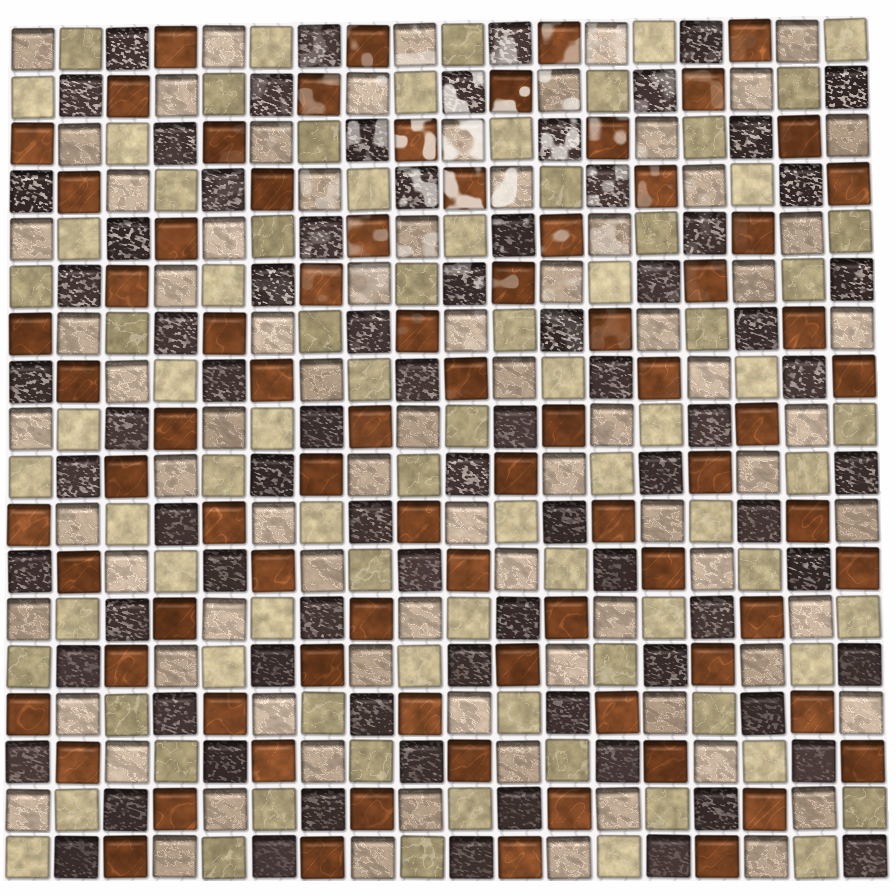
Write a three.js fragment shader that draws this pattern.

```glsl
// Mosaic sheet of 18 by 18 glass and stone tiles on white mesh backing.
varying vec2 vUv;

const float TILES = 18.0;
const float HALF_TILE = 0.443;
const float CORNER = 0.055;
const float SOFT = 0.022;

float hash(vec2 p) {
  vec3 q = fract(vec3(p.xyx) * 0.1031);
  q += dot(q, q.yzx + 33.33);
  return fract((q.x + q.y) * q.z);
}

float noise(vec2 p) {
  vec2 i = floor(p), f = fract(p);
  f = f * f * (3.0 - 2.0 * f);
  return mix(mix(hash(i), hash(i + vec2(1.0, 0.0)), f.x),
             mix(hash(i + vec2(0.0, 1.0)), hash(i + vec2(1.0)), f.x), f.y);
}

float fbm(vec2 p) {
  float sum = 0.0, gain = 0.53;
  for (int i = 0; i < 4; i++) {
    sum += gain * noise(p);
    p = p * 2.1 + 7.3;
    gain *= 0.5;
  }
  return sum;
}

float ridge(float value, float width) {
  return 1.0 - smoothstep(0.0, width, abs(value - 0.5));
}

float roundedBox(vec2 p, float halfSize, float radius) {
  vec2 q = abs(p) - halfSize + radius;
  return length(max(q, 0.0)) + min(max(q.x, q.y), 0.0) - radius;
}

vec2 rotate(vec2 p, float a) {
  return mat2(cos(a), sin(a), -sin(a), cos(a)) * p;
}

// Slightly keystoned sheet: columns spread and rows level out toward the bottom.
vec2 sheetGrid(vec2 uv) {
  float down = 1.0 - uv.y;
  float left = mix(0.010, 0.003, down);
  float right = mix(0.969, 0.994, down);
  float top = mix(0.029, 0.017, uv.x);
  return TILES * vec2((uv.x - left) / (right - left), (down - top) / (0.983 - top));
}

// Four materials cycle along a row; the start of each row follows a Gray code.
float materialIndex(vec2 cell) {
  float r = mod(cell.y, 4.0);
  float shift = r + step(1.5, r) - 2.0 * step(2.5, r);
  return mod(cell.x + shift, 4.0);
}

vec3 stone(vec2 p, vec2 seed, float tone) {
  vec3 color = mix(vec3(0.62, 0.57, 0.43), vec3(0.83, 0.77, 0.62), tone);
  color *= 0.78 + 0.42 * fbm(p * 6.0 + seed);
  float vein = ridge(noise(p * 4.5 + seed + fbm(p * 9.0 + seed)), 0.06);
  return mix(color, vec3(0.87, 0.83, 0.72), 0.5 * vein);
}

vec3 pearlGlass(vec2 p, vec2 seed, float tone) {
  float relief = fbm(rotate(p, 0.5) * vec2(5.0, 9.0) + seed);
  vec3 color = mix(vec3(0.64, 0.56, 0.48), vec3(0.78, 0.70, 0.62), tone);
  color *= 0.78 + 0.44 * relief;
  return color + 0.16 * ridge(relief, 0.05);
}

vec3 amberGlass(vec2 p, vec2 seed, float tone) {
  float cloud = fbm(p * 4.0 + seed);
  vec3 color = mix(vec3(0.40, 0.22, 0.11), vec3(0.53, 0.31, 0.17), tone);
  color *= 0.70 + 0.58 * cloud;
  float streak = ridge(noise(rotate(p, 0.7) * vec2(6.0, 2.0) + seed), 0.05);
  return color + vec3(0.22, 0.14, 0.08) * streak * cloud;
}

vec3 sparkGlass(vec2 p, vec2 seed, float tone, float shine) {
  float grain = noise(rotate(p, 0.35) * vec2(15.0, 27.0) + seed);
  vec3 base = mix(vec3(0.19, 0.15, 0.14), vec3(0.29, 0.23, 0.22), tone);
  float flecks = smoothstep(0.48, 0.82, grain) * (0.35 + fbm(p * 3.0 + seed));
  return mix(base, vec3(0.73, 0.68, 0.65), clamp(flecks * shine, 0.0, 1.0));
}

// Thick glass edge: dark upper and left bevels with a bright line below the top.
vec3 bevel(vec3 color, vec2 p) {
  float topBand = smoothstep(0.29, 0.36, p.y);
  float leftBand = 1.0 - smoothstep(-0.41, -0.34, p.x);
  color *= 1.0 - 0.48 * topBand - 0.20 * leftBand * (1.0 - topBand);
  float line = 1.0 - smoothstep(0.0, 0.055, abs(p.y - 0.26));
  return color + 0.13 * line * smoothstep(0.42, 0.25, abs(p.x));
}

vec3 tileColor(vec2 p, vec2 cell, float material) {
  vec2 seed = cell * 17.0 + 5.0;
  float tone = hash(cell + 41.0);
  if (material > 0.5 && material < 1.5) return stone(p, seed, tone);
  float shine = mix(1.15, 0.35, cell.y / TILES) * (0.65 + 0.6 * hash(cell + 3.0));
  vec3 color = material < 0.5 ? pearlGlass(p, seed, tone)
             : material < 2.5 ? sparkGlass(p, seed, tone, shine)
             : amberGlass(p, seed, tone);
  color = bevel(color, p);
  // Lamp reflections gather in the upper middle of the sheet.
  vec2 away = (cell - vec2(9.5, 2.0)) / vec2(3.8, 3.2);
  float glare = exp(-dot(away, away)) * smoothstep(0.57, 0.72, noise(p * 3.5 + seed + 9.0));
  return mix(color, vec3(0.98, 0.96, 0.93), 0.85 * glare);
}

// Faint zigzag threads of the backing net.
float meshThread(vec2 g) {
  float zigzag = abs(fract(g.y * 2.0) - 0.5) * 0.5;
  return ridge(fract(g.x * 2.0 + zigzag), 0.10);
}

void main() {
  vec2 grid = sheetGrid(vUv);
  vec2 cell = floor(grid);
  vec2 p = (fract(grid) - 0.5) * vec2(1.0, -1.0);
  vec2 jitter = vec2(hash(cell + 11.0), hash(cell + 23.0)) - 0.5;
  p = rotate(p - 0.035 * jitter, 0.045 * (hash(cell + 31.0) - 0.5));

  vec2 margin = min(grid, TILES - grid);
  float onSheet = step(0.0, min(margin.x, margin.y));
  float d = roundedBox(p, HALF_TILE, CORNER);
  float shadowDistance = roundedBox(p - vec2(0.012, -0.018), HALF_TILE, CORNER);

  // Backing, thread and contact shadow
  vec3 grout = vec3(0.97, 0.96, 0.965) - 0.12 * meshThread(grid);
  grout *= 1.0 - 0.30 * (1.0 - smoothstep(-0.01, 0.05, shadowDistance));
  vec3 color = mix(vec3(0.995), grout, onSheet);

  // Tile body with a darker rim
  vec3 tile = tileColor(p, cell, materialIndex(cell));
  tile *= 1.0 - 0.36 * smoothstep(-0.065, 0.0, d);
  float cover = onSheet * (1.0 - smoothstep(-SOFT, SOFT, d));
  gl_FragColor = vec4(mix(color, tile, cover), 1.0);
}
```
